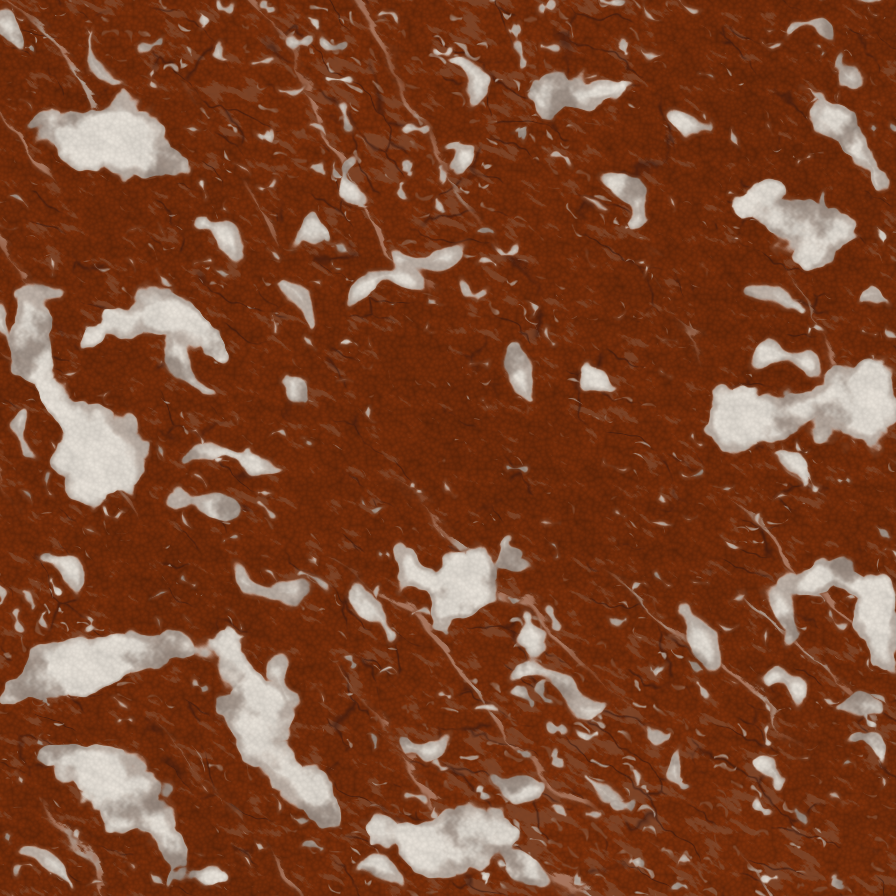
Reproduce this texture procedurally as a WebGL 2 fragment shader.

```glsl
#version 300 es
precision highp float;
uniform vec2 u_resolution;
out vec4 fragColor;

const vec3 BROWN = vec3(0.425, 0.163, 0.036);
const vec3 DARK  = vec3(0.200, 0.085, 0.060);
const vec3 HAZE  = vec3(0.490, 0.285, 0.180);
const vec3 ROSE  = vec3(0.670, 0.480, 0.390);
const vec3 SLATE = vec3(0.540, 0.480, 0.440);
const vec3 GREY  = vec3(0.700, 0.650, 0.610);
const vec3 WHITE = vec3(0.850, 0.825, 0.790);
const float PATCH_ANGLE = -0.55;  // mean lean of the pale patches
const float VEIN_ANGLE = -0.85;
const float VEIN_DENSITY = 34.0;
const float VEIN_WIDTH = 0.0026;
const float FOLD = 0.030;         // strength of the domain warp
const float LUMPS = 0.020;        // height of the lobes on large patches
const float SOFTNESS = 0.0014;    // edge blur in canvas units

vec3 hash3(vec2 p) {
    vec3 q = fract(p.xyx * vec3(0.1031, 0.1030, 0.0973));
    q += dot(q, q.yxz + 33.33);
    return fract((q.xxy + q.yzz) * q.zyx);
}

// Layered sines, roughly -1 to 1
float waves(vec2 p) {
    const mat2 TURN = mat2(0.8, 0.6, -0.6, 0.8);
    float sum = 0.0, amp = 0.5;
    for (int i = 0; i < 6; i++) {
        sum += amp * sin(p.x + 1.5 * sin(0.8 * p.y));
        p = TURN * p * 1.9 + 2.3;
        amp *= 0.55;
    }
    return sum;
}

// Distances to the nearest and second nearest cell points
vec2 cellular(vec2 p) {
    vec2 near = vec2(8.0);
    for (int k = 0; k < 9; k++) {
        vec2 cell = floor(p) + vec2(k % 3 - 1, k / 3 - 1);
        float d = length(cell + hash3(cell).xy - p);
        near = d < near.x ? vec2(d, near.x) : vec2(near.x, min(near.y, d));
    }
    return near;
}

float smoothMin(float a, float b, float k) {
    float h = max(k - abs(a - b), 0.0) / k;
    return min(a, b) - 0.25 * h * h * k;
}

vec2 alongAcross(vec2 p, float angle) {
    vec2 dir = vec2(cos(angle), sin(angle));
    return vec2(dot(p, dir), dot(p, vec2(-dir.y, dir.x)));
}

// Distance to scattered, bent capsules of uneven thickness
float patches(vec2 p, float cells, float chance, float halfLength, float radius, float spread) {
    float dist = 1.0;
    for (int k = 0; k < 9; k++) {
        vec2 cell = floor(p * cells) + vec2(k % 3 - 1, k / 3 - 1);
        vec3 place = hash3(cell + 3.0 * cells);
        vec3 form = hash3(cell + 7.0 * cells + 51.0);
        if (place.z > chance) continue;
        vec2 center = (cell + 0.15 + 0.7 * place.xy) / cells;
        vec2 q = alongAcross(p - center, PATCH_ANGLE + spread * (form.x - 0.5));
        float len = halfLength * mix(0.35, 1.0, form.y);
        q.y += 0.8 * (place.x - 0.5) * q.x * q.x / len;
        float t = clamp(q.x / len, -1.0, 1.0);
        float thick = radius * mix(0.45, 1.0, form.z) * (0.68 + 0.32 * sin(2.6 * t + 6.28 * place.y));
        dist = smoothMin(dist, length(q - vec2(t * len, 0.0)) - thick, 0.6 * radius);
    }
    return dist;
}

float cover(float dist, float soft) {
    return 1.0 - smoothstep(-soft, soft, dist);
}

void main() {
    vec2 p = gl_FragCoord.xy / u_resolution.y;
    float soft = max(SOFTNESS, 0.7 / u_resolution.y);
    vec2 fold = FOLD * vec2(waves(p * 14.0), waves(p * 14.0 + 40.0));
    vec2 folded = p + fold, creased = p + 0.4 * fold;
    vec2 flow = alongAcross(p, VEIN_ANGLE);
    float cloud = waves(p * 40.0 + 11.0);
    float zone = waves(flow * vec2(4.0, 9.0) + 5.0);
    float rough = waves(alongAcross(p, PATCH_ANGLE) * vec2(70.0, 170.0));

    // Brown ground with grain, rosy smears and dark hairline cracks
    float grain = cellular(p * 210.0).x - 0.5 + 0.5 * (cellular(p * 90.0).x - 0.5);
    vec3 color = BROWN * (1.0 + 0.06 * zone + 0.07 * rough - 0.20 * grain);
    color = mix(color, HAZE, 0.75 * smoothstep(0.40, 0.80, rough + 0.35 * zone + 0.25 * cloud));
    vec2 edges = cellular(alongAcross(folded, -0.6) * vec2(9.0, 25.0));
    float crack = cover((edges.y - edges.x) / 50.0 - 0.0007, 0.0011);
    color = mix(color, DARK, 0.60 * crack * smoothstep(-0.1, 0.5, cloud + 0.5 * zone));

    // Rosy flecks, denser in some zones
    float flecks = patches(creased + 0.3, 44.0, 0.48, 0.0080, 0.0028, 1.2);
    flecks += 0.0020 * smoothstep(0.3, -0.4, zone) + 0.0010 * rough;
    color = mix(color, mix(HAZE, GREY, smoothstep(-0.3, 0.6, cloud)), 0.85 * cover(flecks, soft));

    // Ragged broken veins running in parallel strands
    float phase = flow.y * VEIN_DENSITY + 1.7 * waves(flow * vec2(5.0, 8.0) + 20.0) + 0.13 * rough;
    float strength = smoothstep(-0.05, 0.55, waves(flow * vec2(8.0, 17.0) + 31.0) + 0.5 * zone);
    float vein = abs(sin(phase)) / VEIN_DENSITY + 0.0022 * rough;
    color = mix(color, HAZE, 0.60 * strength * cover(vein - 0.004, 0.004));
    vec3 veinColor = mix(ROSE, GREY, smoothstep(-0.1, 0.6, cloud));
    color = mix(color, veinColor, 0.90 * strength * cover(vein - VEIN_WIDTH * strength, soft));

    // Pale patches: large lobed ones, then chips of two sizes
    float lobes = cellular(p * 27.0 + 6.0 * fold).x - 0.42;
    float body = patches(folded, 5.0, 0.62, 0.098, 0.044, 1.5) + LUMPS * lobes;
    float chips = patches(creased, 11.0, 0.42, 0.034, 0.0185, 1.5) + 0.006 * lobes;
    body = smoothMin(body, chips, 0.006);
    chips = patches(creased, 25.0, 0.42, 0.011, 0.0070, 1.8);
    body = min(body, chips + 0.0035 * smoothstep(0.3, -0.4, zone)) + 0.0012 * rough;
    vec3 stone = mix(ROSE, GREY, smoothstep(-0.001, 0.0028, -body));
    stone = mix(stone, WHITE, smoothstep(0.002, 0.013, -body + 0.009 * cloud));
    stone = mix(stone, SLATE, 0.8 * smoothstep(0.15, 0.80, waves(p * 34.0 + 70.0) + 0.4 * lobes));
    stone *= 1.0 + 0.04 * rough - 0.07 * grain;
    color = mix(color, HAZE, 0.55 * smoothstep(0.005, 0.0, body));
    color = mix(color, stone, cover(body, soft));
    fragColor = vec4(color, 1.0);
}
```
